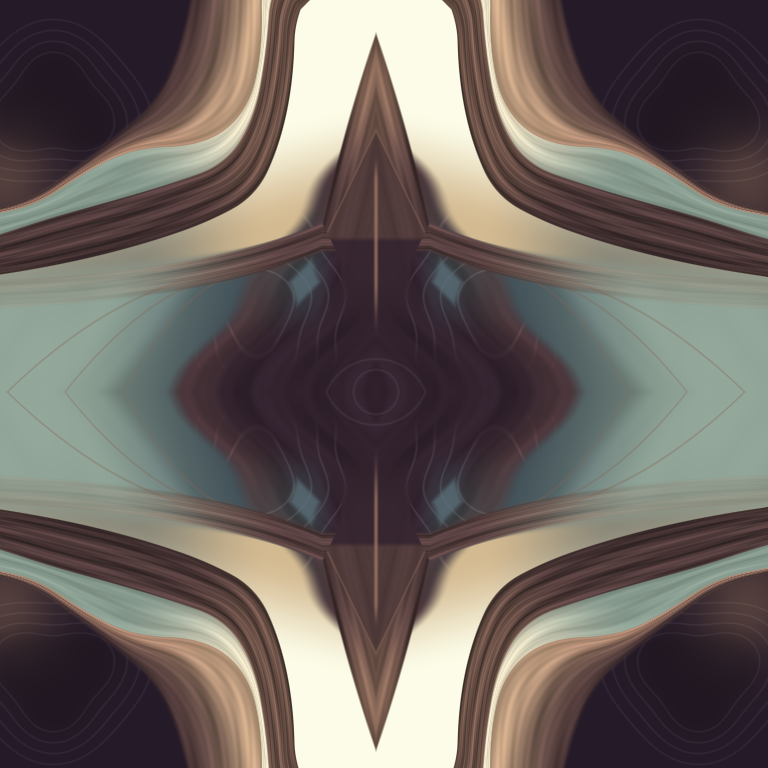
Reproduce this background procedurally as a WebGL 1 fragment shader.

```glsl
precision highp float;
// Fourfold mirrored fantasy hall: cream sky, twin spires, teal glass and flowing ribbons.
uniform vec2 u_resolution;

#define CENTER vec2(0.4896, 0.4896)
#define SOFT 0.0018
#define SPIRE_TIP 0.467
#define CORE_TIP 0.265
#define STRAND_FREQ 15.0
#define STRAND_DEPTH 0.30
#define LINE_WIDTH 0.0016

const vec3 VIOLET = vec3(0.145, 0.105, 0.155);
const vec3 PLUM   = vec3(0.19, 0.13, 0.175);
const vec3 UMBER  = vec3(0.33, 0.24, 0.24);
const vec3 TAN    = vec3(0.64, 0.49, 0.41);
const vec3 PEACH  = vec3(0.83, 0.73, 0.57);
const vec3 CREAM  = vec3(0.99, 0.99, 0.91);
const vec3 MIST   = vec3(0.56, 0.64, 0.59);
const vec3 SLATE  = vec3(0.31, 0.38, 0.41);

float inside(float d) { return smoothstep(-SOFT, SOFT, d); }
float stroke(float d) { return 1.0 - smoothstep(0.0, LINE_WIDTH * 1.6, abs(d)); }

// Fine fibres: layered sines across t, bent along s.
float strands(float t, float s) {
  float sum = 0.0, amp = 0.5, freq = STRAND_FREQ;
  for (int i = 0; i < 4; i++) {
    float k = float(i);
    sum += amp * sin(t * freq + 1.8 * sin(s * (9.0 + 4.0 * k) + k * 2.1));
    freq *= 1.83;
    amp *= 0.68;
  }
  return sum;
}

// Four ribbon edges along the diagonal, smoothed by a quadratic spline.
vec4 ribbonEdges(float along) {
  vec4 knots[9];
  knots[0] = vec4(0.61, 0.672, 0.70, 0.85);
  knots[1] = vec4(0.515, 0.585, 0.595, 0.77);
  knots[2] = vec4(0.449, 0.516, 0.532, 0.705);
  knots[3] = vec4(0.411, 0.492, 0.542, 0.664);
  knots[4] = vec4(0.441, 0.54, 0.635, 0.67);
  knots[5] = vec4(0.49, 0.595, 0.667, 0.682);
  knots[6] = vec4(0.548, 0.652, 0.685, 0.70);
  knots[7] = vec4(0.615, 0.702, 0.752, 0.76);
  knots[8] = vec4(0.69, 0.76, 0.815, 0.83);
  float x = clamp(along * 10.0 + 4.0, 0.0, 8.0);
  vec4 sum = vec4(0.0);
  float total = 0.0;
  for (int i = 0; i < 9; i++) {
    float d = abs(x - float(i));
    float tail = max(1.5 - d, 0.0);
    float w = d < 0.5 ? 0.75 - d * d : 0.5 * tail * tail;
    sum += knots[i] * w;
    total += w;
  }
  return sum / total;
}

vec3 skyAndGlass(vec2 p, float rim) {
  vec3 sky = mix(PEACH, vec3(0.54, 0.53, 0.47), smoothstep(0.13, 0.32, p.x));
  sky = mix(sky, CREAM, smoothstep(0.22, 0.36, p.y + 0.25 * (p.x - 0.1)));
  vec3 glass = mix(SLATE, MIST, smoothstep(0.2, 0.4, p.x + 0.25 * p.y));
  glass *= 1.0 + 0.035 * strands(p.x + p.y * 0.6, p.y);
  // Nested arches and the shaded chevron
  glass *= 1.0 - 0.14 * smoothstep(0.02, -0.02, p.x + 0.8 * p.y - 0.35);
  for (int i = 0; i < 3; i++) {
    float span = (p.x - 0.15) / (0.33 - 0.075 * float(i));
    glass = mix(glass, TAN * 0.8, 0.4 * stroke(p.y - 0.16 * (1.0 - span * span)));
  }
  float blur = mix(SOFT, 0.025, smoothstep(0.12, 0.4, p.x));
  return mix(sky, glass, smoothstep(-blur, blur, rim - p.y));
}

vec3 darkCore(vec2 p, vec3 col) {
  float edge = CORE_TIP - 0.72 * p.y - p.x + 0.008 * sin(p.y * 50.0);
  float fibre = strands(edge * 4.0, p.y);
  vec3 core = mix(PLUM, SLATE * 0.72, smoothstep(0.06, 0.17, p.y) * smoothstep(0.045, 0.1, p.x));
  core = mix(core, UMBER, 0.6 * smoothstep(0.09, 0.015, edge));
  core *= 1.0 + 0.13 * fibre;
  // Glass folds, bright facet and faint eye
  for (int i = 0; i < 4; i++) {
    float r = 0.045 + 0.022 * float(i);
    float fold = length((p - vec2(0.155, 0.105)) * vec2(1.0, 0.8)) - r - 0.006 * sin(p.y * 60.0);
    core += 0.075 * stroke(fold) * smoothstep(0.02, 0.1, p.y);
  }
  vec2 f = p - vec2(0.093, 0.143);
  float facet = 0.032 - abs(f.x + 0.3 * f.y) * 1.5 - abs(f.y);
  core = mix(core, SLATE * 1.15, 0.75 * smoothstep(-0.006, 0.012, facet));
  core += 0.05 * (stroke(length(p + vec2(0.0, 0.027)) - 0.07) + stroke(length(p) - 0.029));
  return mix(col, core, smoothstep(-0.012, 0.014, edge));
}

vec3 spire(vec2 p, vec3 col) {
  float t = SPIRE_TIP - p.y;
  float width = t * (0.34 - 0.25 * t);
  float fibre = strands(p.x * 9.0 + p.y * 2.2, p.y);
  vec3 body = mix(UMBER, TAN * 0.75, smoothstep(0.24, 0.42, p.y)) * (1.0 + STRAND_DEPTH * fibre);
  // Inner leaf and socket
  float leaf = min(0.34 - p.y, 0.15) * 0.48 - p.x;
  body = mix(body, UMBER * (0.95 + 0.08 * fibre), inside(leaf));
  body = mix(body, TAN * 0.8, 0.5 * stroke(leaf));
  body = mix(body, PLUM, 0.8 * smoothstep(0.203, 0.195, p.y));
  body *= 0.75 + 0.25 * smoothstep(0.0, 0.008, width - p.x);
  float column = min(width, 0.045 + 0.5 * max(p.y - 0.17, 0.0));
  col = mix(col, body, inside(column - p.x) * smoothstep(0.06, 0.17, p.y));
  float spine = stroke(p.x * 0.6) * smoothstep(0.07, 0.15, p.y) * smoothstep(0.31, 0.27, p.y);
  return mix(col, TAN, 0.75 * spine);
}

vec3 ribbons(vec2 p, vec3 col) {
  float along = p.x - p.y, across = p.x + p.y;
  vec4 e = ribbonEdges(along);
  vec3 t = (vec3(across) - e.xyz) / max(e.yzw - e.xyz, vec3(0.004));
  float upper = smoothstep(0.05, -0.2, along);
  vec3 fibre = vec3(strands(t.x, along), strands(t.y * 0.5, along), strands(t.z * 0.8, along));
  vec3 outer = mix(UMBER * 0.88, TAN * 0.72, 0.7 * upper) * (1.0 + 1.2 * STRAND_DEPTH * fibre.x);
  outer *= 0.65 + 0.35 * smoothstep(0.0, 0.2, t.x);
  vec3 pale = mix(MIST * 0.95, mix(PEACH, CREAM, 0.6), upper) * (1.0 + 0.1 * fibre.y);
  pale *= 0.82 + 0.18 * smoothstep(0.0, 0.25, t.y);
  vec3 inner = mix(mix(TAN, PEACH, 0.45 * upper), UMBER * 0.9, smoothstep(0.1, 0.95, t.z));
  inner *= 1.0 + 0.7 * STRAND_DEPTH * fibre.z;
  // Dark corner hollow with an olive glow and thin wisps
  vec2 c = p - vec2(0.42, 0.37);
  vec3 hollow = VIOLET + vec3(0.18, 0.14, 0.08) * exp(-220.0 * dot(p - vec2(0.485, 0.275), p - vec2(0.485, 0.275)));
  float ring = length(c * vec2(1.0, 1.2)) + 0.012 * sin(atan(c.y, c.x) * 3.0);
  for (int i = 0; i < 4; i++) hollow += 0.045 * stroke(ring - 0.075 - 0.017 * float(i));
  hollow *= 0.85 + 0.15 * smoothstep(0.05, 0.1, ring);
  col = mix(col, outer, inside(across - e.x));
  col = mix(col, pale, inside(across - e.y));
  col = mix(col, inner, inside(across - e.z));
  return mix(col, hollow, smoothstep(-0.006, 0.006, across - e.w));
}

void main() {
  vec2 p = abs(gl_FragCoord.xy / u_resolution - CENTER);
  float rim = 0.135 + 0.085 * exp(-5.0 * max(p.x - 0.07, 0.0));
  vec3 col = darkCore(p, skyAndGlass(p, rim));
  // Woven rim joining the spire to the sides
  float depth = (rim - p.y) / 0.036;
  float band = smoothstep(-0.06, 0.06, depth) * smoothstep(1.08, 0.9, depth);
  vec3 weave = mix(UMBER, TAN * 0.85, smoothstep(0.1, 0.3, p.x));
  weave *= 1.0 + STRAND_DEPTH * strands(depth * 0.7, p.x);
  col = mix(col, weave, band * mix(1.0, 0.2, smoothstep(0.1, 0.36, p.x)));
  col = ribbons(p, spire(p, col));
  gl_FragColor = vec4(clamp(col, 0.0, 1.0), 1.0);
}
```
